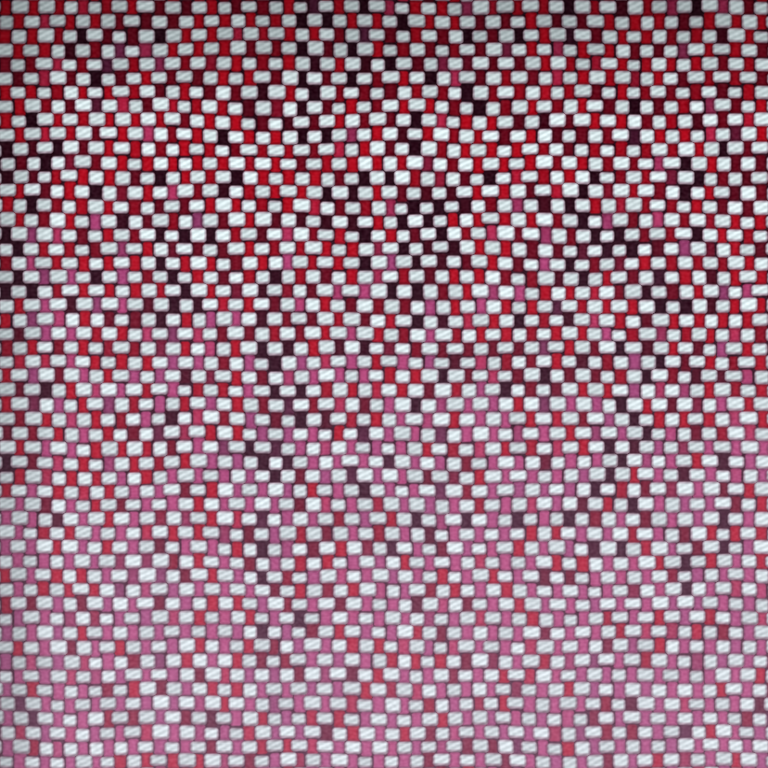
A Shadertoy shader for this texture:

```glsl
const vec2 THREADS = vec2(60.0, 54.0);      // two crossings per repeat
const vec2 WEFT_HALF = vec2(0.63, 0.465);   // half sizes in cell units
const vec2 WARP_HALF = vec2(0.45, 0.62);
const float CORNER = 0.27;
const float EDGE_SOFTNESS = 0.09;
const float JITTER = 0.16;
const float BEND = 0.35;
const float STRAND_DEPTH = 0.055;
const float HAZE_AMOUNT = 0.40;

const vec3 WEFT_LIGHT = vec3(0.84, 0.90, 0.91);
const vec3 WEFT_SHADE = vec3(0.61, 0.54, 0.59);
const vec3 RED = vec3(0.65, 0.05, 0.11);
const vec3 DARK_RED = vec3(0.36, 0.04, 0.10);
const vec3 MAGENTA = vec3(0.66, 0.27, 0.48);
const vec3 NEAR_BLACK = vec3(0.11, 0.04, 0.08);
const vec3 GAP = vec3(0.19, 0.06, 0.11);
const vec3 HAZE = vec3(0.80, 0.62, 0.75);

vec2 hash2(vec2 p) {
    vec3 q = fract(p.xyx * vec3(0.1031, 0.1030, 0.0973));
    q += dot(q, q.yzx + 33.33);
    return fract((q.xx + q.yz) * q.zy);
}

float cornerSlope(vec2 cell, vec2 corner, vec2 f) {
    return dot(hash2(cell + corner) * 2.0 - 1.0, f - corner);
}

float gradientNoise(vec2 p) {
    vec2 i = floor(p), f = fract(p);
    vec2 u = f * f * f * (f * (f * 6.0 - 15.0) + 10.0);
    float low = mix(cornerSlope(i, vec2(0, 0), f), cornerSlope(i, vec2(1, 0), f), u.x);
    float high = mix(cornerSlope(i, vec2(0, 1), f), cornerSlope(i, vec2(1, 1), f), u.x);
    return mix(low, high, u.y);
}

float roundedBox(vec2 p, vec2 halfSize) {
    vec2 q = abs(p) - halfSize + CORNER;
    return length(max(q, 0.0)) + min(max(q.x, q.y), 0.0) - CORNER;
}

// Dyed yarn: red, maroon, magenta or nearly black at each crossing
vec3 warpColor(vec2 id, float haze) {
    vec2 h = hash2(id + 71.0);
    float columnTone = hash2(vec2(id.x, 7.0)).x - 0.5;
    float drift = gradientNoise(id * vec2(0.21, 0.07));
    float tone = h.x + 0.35 * columnTone + 0.7 * drift;
    vec3 color = mix(DARK_RED, RED, smoothstep(0.25, 0.75, tone));
    color = mix(color, NEAR_BLACK, 0.85 * (1.0 - smoothstep(0.08, 0.24, tone)));
    float pink = smoothstep(0.75, 1.0, h.y + 0.65 * haze - 0.1);
    return mix(color, MAGENTA, 0.85 * pink);
}

void mainImage(out vec4 fragColor, in vec2 fragCoord) {
    vec2 uv = fragCoord / iResolution.xy;

    // Uneven thread paths
    vec2 bend = vec2(gradientNoise(uv * vec2(9.0, 6.0)),
                     gradientNoise(uv * vec2(6.0, 9.0) + 40.0));
    vec2 grid = uv * THREADS + BEND * bend;
    vec2 cell = floor(grid);
    float haze = 1.0 - smoothstep(0.0, 0.88, uv.y + 0.12 * gradientNoise(uv * 4.0));

    // Nearest raised weft and warp pieces in the plain weave
    float weftDist = 9.0, warpDist = 9.0;
    vec2 weftId = cell, warpId = cell, weftLocal = vec2(0.0), warpLocal = vec2(0.0);
    for (int y = -1; y <= 1; y++) {
        for (int x = -1; x <= 1; x++) {
            vec2 id = cell + vec2(x, y);
            vec2 h = hash2(id);
            vec2 local = grid - id - 0.5 - JITTER * (h - 0.5);
            bool isWeft = mod(id.x + id.y, 2.0) < 0.5;
            vec2 halfSize = isWeft ? WEFT_HALF : WARP_HALF;
            halfSize *= 0.88 + 0.24 * h.yx;
            float d = roundedBox(local, halfSize);
            if (isWeft && d < weftDist) {
                weftDist = d; weftId = id; weftLocal = local;
            } else if (!isWeft && d < warpDist) {
                warpDist = d; warpId = id; warpLocal = local;
            }
        }
    }

    vec2 pixel = THREADS / iResolution.xy;
    float soft = max(EDGE_SOFTNESS, 0.6 * max(pixel.x, pixel.y));

    // Warp with dark hollows and shade beneath the weft
    vec3 warp = warpColor(warpId, haze);
    warp *= 1.08 - 0.7 * warpLocal.x * warpLocal.x;
    vec3 color = mix(GAP, warp, 1.0 - smoothstep(-soft, soft, warpDist));
    color *= mix(0.72, 1.0, smoothstep(0.0, 0.25, weftDist));
    color = mix(color, HAZE, HAZE_AMOUNT * haze);

    // Pale rounded weft with twisted strands
    float height = smoothstep(0.0, 0.27, -weftDist + 0.08 * weftLocal.y);
    vec3 weft = mix(WEFT_SHADE, WEFT_LIGHT, height);
    weft *= 0.94 + 0.12 * hash2(weftId + 19.0).x;
    weft += STRAND_DEPTH * sin(15.0 * (weftLocal.y - 0.45 * weftLocal.x));
    weft = mix(weft, HAZE, 0.12 * haze);
    color = mix(color, weft, 1.0 - smoothstep(-soft, soft, weftDist));

    // Fine fibre grain and falloff at the upper and left edges
    color += 0.07 * gradientNoise(grid * vec2(3.1, 4.3));
    color *= 1.0 - 0.22 * smoothstep(0.82, 1.0, uv.y);
    color *= 0.86 + 0.14 * smoothstep(0.0, 0.09, uv.x);
    fragColor = vec4(clamp(color, 0.0, 1.0), 1.0);
}
```
